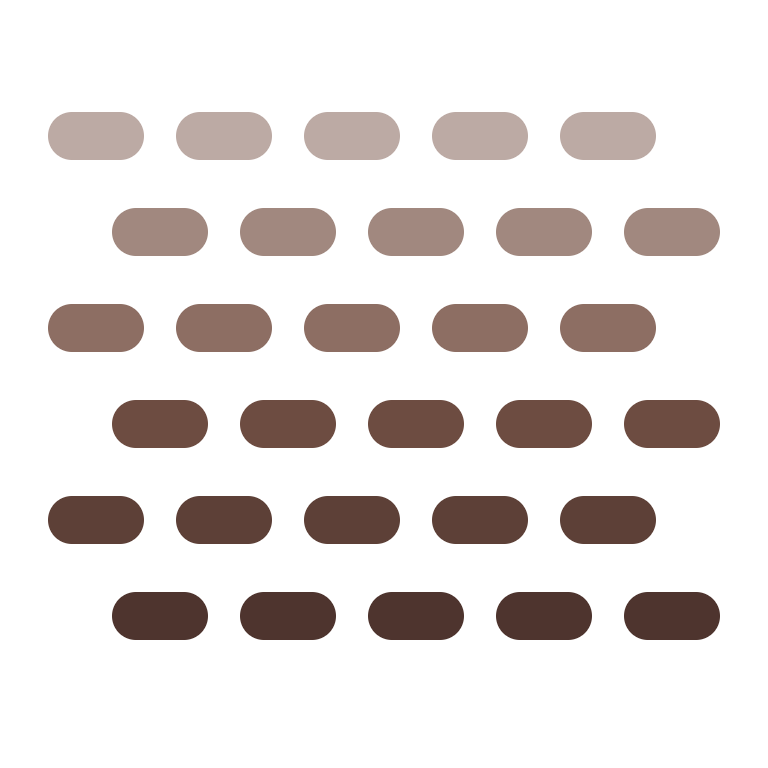
A Shadertoy shader for this pattern:

```glsl
// Six staggered rows of five flat pills on white, darkening from pale to deep brown.
// The canvas is a 48-unit grid; each point finds its nearest row and column,
// then measures the distance to a single capsule there.

// Signed distance to a horizontal capsule centred on the origin
float capsuleDistance(vec2 p, float halfSpan, float radius) {
    p.x -= clamp(p.x, -halfSpan, halfSpan);
    return length(p) - radius;
}

// Brown shades, from the top row to the bottom row
vec3 rowColour(int row) {
    vec3 shades[6] = vec3[6](
        vec3(188, 170, 164), vec3(161, 136, 127), vec3(141, 110, 99),
        vec3(109, 76, 65), vec3(93, 64, 55), vec3(78, 52, 46));
    return shades[row] / 255.0;
}

void mainImage(out vec4 fragColor, in vec2 fragCoord) {
    // Centred square of 48 units, whatever the canvas shape
    float pixel = 48.0 / min(iResolution.x, iResolution.y);
    vec2 p = (fragCoord - 0.5 * iResolution.xy) * pixel + 24.0;

    // Nearest row, counted downwards; every second row shifts by half a pitch
    float row = clamp(floor((39.5 - p.y) / 6.0 + 0.5), 0.0, 5.0);
    float firstX = 6.0 + 4.0 * mod(row, 2.0);

    // Nearest of the five pills in that row
    float column = clamp(floor((p.x - firstX) / 8.0 + 0.5), 0.0, 4.0);
    vec2 centre = vec2(firstX + 8.0 * column, 39.5 - 6.0 * row);

    // Flat fill with an edge one pixel wide
    float d = capsuleDistance(p - centre, 1.5, 1.5);
    float coverage = clamp(0.5 - d / pixel, 0.0, 1.0);
    fragColor = vec4(mix(vec3(1.0), rowColour(int(row)), coverage), 1.0);
}
```
